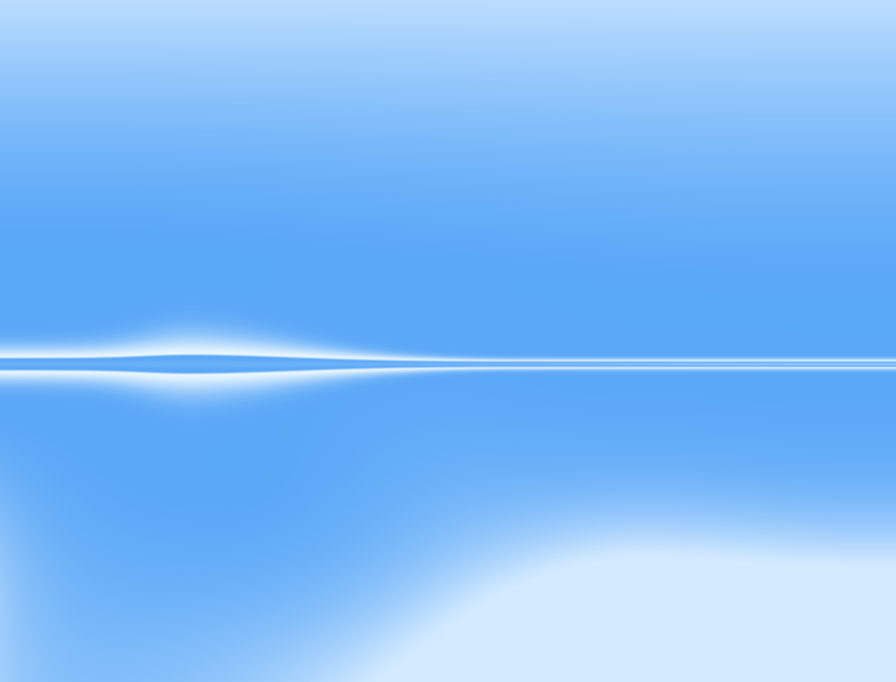
A WebGL 1 fragment shader for this background:

```glsl
precision highp float;
// Soft blue sky over a bright split horizon, with a pale rounded hill at the lower right.

uniform vec2 u_resolution;

// Light falling from the top edge, reaching deeper toward the right
float skyLight(vec2 p) {
  float depth = mix(0.37, 0.44, smoothstep(0.1, 0.9, p.x));
  return 0.8 * pow(max(1.0 - (1.0 - p.y) / depth, 0.0), 1.5);
}

// Flat pale hill with a haze that widens to the left
float hillLight(vec2 p) {
  float left = max(0.72 - p.x, 0.0);
  float crest = 0.18 - 2.05 * left * left - 0.013 * smoothstep(0.72, 0.95, p.x);
  float haze = 0.085 + 1.1 * left * left;
  float light = exp(-pow(max(p.y - crest, 0.0) / haze, 1.3));
  float leftSide = 1.0 - smoothstep(0.25, 0.55, p.x);
  return light * mix(1.0, 1.0 - smoothstep(0.0, 0.32, p.y), leftSide);
}

// Narrow glow along the lower left edge
float edgeLight(vec2 p) {
  return 0.48 * exp(-p.x / 0.055) * (1.0 - smoothstep(0.12, 0.42, p.y));
}

// Two mirrored glows around a blue core, swelling at the left
float horizonLight(vec2 p) {
  float d = abs(p.y - 0.466);
  float offset = p.x - 0.22;
  float swell = offset / (offset < 0.0 ? 0.08 : 0.15);
  float reach = 0.007 + 0.025 * (1.0 - smoothstep(0.05, 0.58, p.x))
              + 0.030 * exp(-swell * swell);
  float core = 0.0031 + 0.2 * reach;
  float glow = exp(-2.5 * pow(max(d - core, 0.0) / reach, 1.5));
  float outside = smoothstep(core - 0.003, core + 0.002, d);
  float seam = d / (0.4 * core);
  float seamLight = mix(0.15, 0.5, smoothstep(0.4, 0.9, p.x)) * exp(-seam * seam);
  return 1.2 * glow * outside + seamLight;
}

void main() {
  vec2 p = gl_FragCoord.xy / u_resolution;

  // Combine the broad lights without overshooting the pale tone
  float dark = (1.0 - skyLight(p)) * (1.0 - hillLight(p)) * (1.0 - edgeLight(p));
  float light = 1.0 - dark + horizonLight(p);

  vec3 blue = vec3(0.35, 0.655, 0.97);
  vec3 pale = vec3(0.83, 0.92, 1.0);
  gl_FragColor = vec4(min(mix(blue, pale, light), 1.0), 1.0);
}
```
